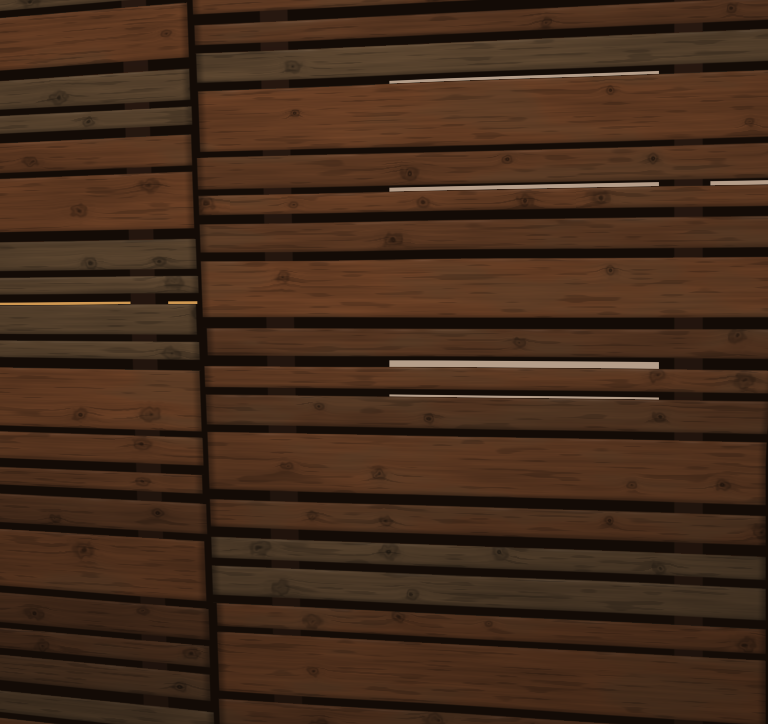
This texture is drawn by a Shadertoy shader. Its source:

```glsl
const vec3 RED_WOOD = vec3(0.36, 0.215, 0.125);
const vec3 BROWN_WOOD = vec3(0.29, 0.18, 0.11);
const vec3 GREY_WOOD = vec3(0.31, 0.235, 0.16);
const vec3 GAP_DARK = vec3(0.075, 0.045, 0.025);
const vec3 POST_BROWN = vec3(0.18, 0.11, 0.075);
const vec3 DAYLIGHT = vec3(0.71, 0.62, 0.54);
const vec3 LAMPLIGHT = vec3(0.82, 0.60, 0.32);
const float HORIZON = 0.435;

struct Board { float id, slot, start, pitch, height; };

float hash(vec2 p) {
    p = fract(p * vec2(0.1031, 0.1137));
    p += dot(p, p.yx + 33.33);
    return fract((p.x + p.y) * p.x * 7.31 + p.y * 5.17);
}

float noise(vec2 p) {
    vec2 i = floor(p), f = fract(p);
    f = f * f * (3.0 - 2.0 * f);
    return mix(mix(hash(i), hash(i + vec2(1, 0)), f.x),
               mix(hash(i + vec2(0, 1)), hash(i + vec2(1, 1)), f.x), f.y);
}

float fbm(vec2 p) {
    return 0.55 * noise(p) + 0.3 * noise(p * 2.1 + 7.0) + 0.15 * noise(p * 4.3 + 19.0);
}

float span(float x, float a, float b, float soft) {
    return smoothstep(a - soft, a + soft, x) - smoothstep(b - soft, b + soft, x);
}

float same(float a, float b) { return step(abs(a - b), 0.5); }

// Walks down the rows: one wide board, then three or four narrow ones
Board findBoard(float y, float firstTop, float extraEvery, float panel) {
    Board b = Board(0.0, 0.0, firstTop, 0.0925, 0.08);
    float group = 0.0;
    for (int i = 0; i < 28; i++) {
        bool tight = b.slot == 2.0 || b.slot == 4.0;
        b.pitch = b.slot == 0.0 ? 0.0925 : (tight ? 0.0395 : 0.0515);
        if (y < b.start + b.pitch) break;
        b.start += b.pitch;
        b.id += 1.0;
        b.slot += 1.0;
        bool extra = group > 0.0 && mod(group, extraEvery) == 0.0;
        if (b.slot >= (extra ? 5.0 : 4.0)) { b.slot = 0.0; group += 1.0; }
    }
    b.height = b.pitch - mix(0.008, 0.0155, hash(vec2(b.id + 3.0, panel * 17.0 + 5.0)));
    return b;
}

// x: dark core, y: bending of the grain around it
vec2 knots(vec2 q, Board b, float seed) {
    float spacing = 0.15;
    float cell = floor(q.x / spacing);
    vec2 key = vec2(cell + 11.0, b.id * 3.0 + seed);
    vec2 center = vec2((cell + mix(0.2, 0.8, hash(key))) * spacing,
                       b.height * mix(0.2, 0.8, hash(key + 31.0)));
    float size = mix(0.006, 0.013, hash(key + 57.0));
    float r = length((q - center) * vec2(0.8, 1.0)) / size;
    r += 0.5 * (noise(q * 180.0 + seed) - 0.5);
    float present = step(0.45, hash(key + 83.0));
    float core = exp(-r * r * 1.6) * (0.7 + 0.3 * cos(r * 9.0));
    return present * vec2(core, exp(-r * r * 0.35));
}

vec3 woodColor(vec2 q, Board b, float seed) {
    vec2 key = vec2(b.id + 2.0, seed + 9.0);
    float tone = hash(key);
    vec3 narrow = mix(GREY_WOOD, BROWN_WOOD, smoothstep(0.25, 0.6, tone));
    narrow = mix(narrow, RED_WOOD, smoothstep(0.6, 0.95, tone) * 0.8);
    vec3 color = b.slot == 0.0 ? mix(RED_WOOD, BROWN_WOOD, tone * 0.4) : narrow;
    vec2 knot = knots(q, b, seed);
    vec2 g = vec2(q.x, q.y + 0.006 * knot.y) + key * 3.7;
    float grain = fbm(g * vec2(9.0, 260.0));
    float stain = fbm(g * vec2(7.0, 24.0));
    float streak = smoothstep(0.68, 0.85, noise(g * vec2(24.0, 330.0)));
    color *= 0.78 + 0.24 * grain + 0.24 * stain;
    color = mix(color, GREY_WOOD * 0.9, 0.35 * smoothstep(0.5, 0.75, stain));
    color *= (1.0 - 0.15 * streak) * (1.0 - 0.5 * knot.x);
    // Worn upper edge and shaded lower edge
    color += 0.06 * exp(-abs(q.y - 0.002) / 0.0015) * noise(g * vec2(40.0, 1.0));
    return color * mix(0.78, 1.0, smoothstep(0.0, 0.007, b.height - q.y));
}

// Light coming through some of the gaps
vec3 addSlits(vec3 color, float x, float fromEnd, Board b, float right, float soft) {
    float thin = 0.004 * same(b.id, 3.0) + 0.0055 * same(b.id, 5.0)
               + 0.009 * same(b.id, 9.0) + 0.003 * same(b.id, 10.0);
    float openRight = span(x, 0.507, 0.858, soft) + same(b.id, 5.0) * span(x, 0.925, 1.1, soft);
    float openLeft = span(x, -0.1, 0.17, soft) + span(x, 0.219, 0.257, soft);
    float size = mix(0.004 * same(b.id, 10.0), thin, right);
    float lit = span(fromEnd, 0.0, size, soft) * mix(openLeft, openRight, right);
    return mix(color, mix(LAMPLIGHT, DAYLIGHT, right), lit * step(0.001, size));
}

void mainImage(out vec4 fragColor, in vec2 fragCoord) {
    vec2 uv = fragCoord / iResolution.xy;
    float x = uv.x, down = 1.0 - uv.y;
    float soft = max(0.0012, 0.8 / iResolution.y);

    // Two panels meet at a leaning seam; rows fan out from the horizon
    float seam = 0.246 + 0.034 * down;
    float right = step(seam, x);
    float spread = 1.0 + mix(0.2, 0.128, right) * (x - 0.255);
    float y = HORIZON + (down - HORIZON) / spread;
    y += 0.0016 * (noise(vec2(x * 5.0, y * 14.0)) - 0.5);
    Board b = findBoard(y, mix(-0.233, -0.109, right), mix(2.0, 3.0, right), right);
    vec2 q = vec2(x, y - b.start);

    // Space behind the boards, with upright posts
    float posts = span(x, 0.338 + 0.02 * down, 0.374 + 0.02 * down, soft)
                + span(x, 0.878, 0.915, soft)
                + span(x, 0.158 + 0.03 * down, 0.19 + 0.03 * down, soft);
    vec3 color = mix(GAP_DARK, POST_BROWN, 0.75 * posts * (1.0 - 0.5 * down));
    color = addSlits(color, x, b.pitch - q.y, b, right, soft * 0.7);

    // Board faces with slightly uneven ends
    float ragged = 0.005 * hash(vec2(b.id, right * 7.0 + 2.0));
    float ends = mix(seam - 0.001 - ragged - x, x - seam - 0.003 - ragged, right);
    ends = min(ends, 0.997 + 0.02 * smoothstep(0.65, 0.4, down) - x);
    float edge = max(min(q.y, b.height - q.y), q.y - b.pitch);
    float face = smoothstep(-soft, soft, edge) * smoothstep(-soft, soft, ends);
    float light = 1.1 - 0.27 * smoothstep(0.45, 1.0, down) - 0.22 * abs(x - 0.45);
    vec3 wood = woodColor(q, b, right * 41.0) * light;
    wood *= mix(0.7, 1.0, smoothstep(0.0, 0.012, ends));
    fragColor = vec4(mix(color, wood, face), 1.0);
}
```
